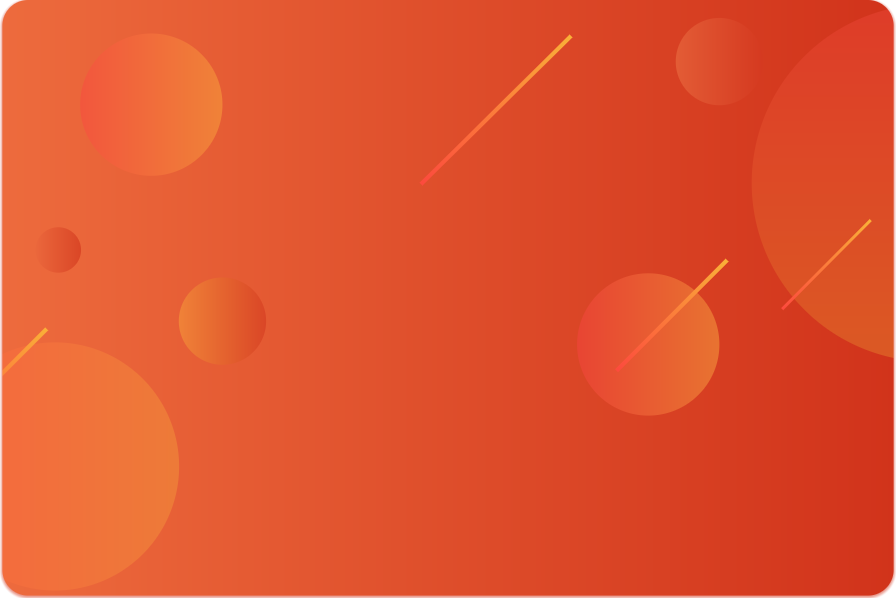
Reproduce this background procedurally as a Shadertoy shader.

```glsl
const vec3 PAPER = vec3(1.0);
const vec3 CARD_LEFT = vec3(0.930, 0.420, 0.240);
const vec3 CARD_MID = vec3(0.872, 0.305, 0.168);
const vec3 CARD_RIGHT = vec3(0.820, 0.200, 0.105);
const vec3 CORAL = vec3(0.950, 0.340, 0.240);
const vec3 AMBER = vec3(0.940, 0.510, 0.220);
const vec3 RUST = vec3(0.855, 0.275, 0.150);
const vec3 STREAK_RED = vec3(0.990, 0.290, 0.240);
const vec3 STREAK_GOLD = vec3(0.980, 0.690, 0.220);

// Antialiased coverage of a signed distance
float coverage(float dist, float pixel) {
    return clamp(0.5 - dist / pixel, 0.0, 1.0);
}

float roundedBox(vec2 p, vec2 halfSize, float radius) {
    vec2 q = abs(p) - halfSize + radius;
    return length(max(q, 0.0)) + min(max(q.x, q.y), 0.0) - radius;
}

// Disc filled with a linear gradient along a unit direction
vec3 paintDisc(vec3 base, vec2 p, vec2 center, float radius, vec2 direction,
               vec3 startColor, vec3 endColor, float pixel) {
    vec2 offset = p - center;
    float t = clamp(0.5 + 0.5 * dot(offset, direction) / radius, 0.0, 1.0);
    return mix(base, mix(startColor, endColor, t),
               coverage(length(offset) - radius, pixel));
}

// Flat-ended stroke running from red to gold
vec3 paintStreak(vec3 base, vec2 p, vec2 start, vec2 end,
                 float halfWidth, float pixel) {
    vec2 axis = end - start;
    float len = length(axis);
    vec2 dir = axis / len;
    vec2 q = p - start;
    float along = dot(q, dir);
    float across = abs(dot(q, vec2(-dir.y, dir.x))) - halfWidth;
    float dist = max(across, max(-along, along - len));
    vec3 color = mix(STREAK_RED, STREAK_GOLD, clamp(along / len, 0.0, 1.0));
    return mix(base, color, coverage(dist, pixel));
}

vec3 cardGradient(float t) {
    vec3 leftHalf = mix(CARD_LEFT, CARD_MID, clamp(t * 2.0, 0.0, 1.0));
    return mix(leftHalf, CARD_RIGHT, clamp(t * 2.0 - 1.0, 0.0, 1.0));
}

void mainImage(out vec4 fragColor, in vec2 fragCoord) {
    // Canvas height is one unit
    float pixel = 1.0 / iResolution.y;
    vec2 p = fragCoord * pixel;
    float width = iResolution.x * pixel;
    vec2 right = vec2(1.0, 0.0);
    vec2 down = vec2(0.0, -1.0);

    vec3 color = cardGradient(p.x / width);

    // Large discs cropped by the card
    color = paintDisc(color, p, vec2(1.556, 0.694), 0.299, down,
                      vec3(0.870, 0.235, 0.160), vec3(0.860, 0.350, 0.140), pixel);
    color = paintDisc(color, p, vec2(0.092, 0.220), 0.2075, right,
                      vec3(0.965, 0.400, 0.250), vec3(0.930, 0.480, 0.220), pixel);

    // Medium discs
    color = paintDisc(color, p, vec2(0.253, 0.825), 0.119, right, CORAL, AMBER, pixel);
    color = paintDisc(color, p, vec2(1.084, 0.424), 0.119, right,
                      vec3(0.910, 0.270, 0.200), vec3(0.910, 0.450, 0.190), pixel);

    // Small discs
    color = paintDisc(color, p, vec2(0.372, 0.463), 0.073, right, AMBER, RUST, pixel);
    color = paintDisc(color, p, vec2(1.203, 0.897), 0.073, right,
                      vec3(0.890, 0.360, 0.210), vec3(0.835, 0.225, 0.125), pixel);
    color = paintDisc(color, p, vec2(0.0975, 0.582), 0.038, right,
                      vec3(0.920, 0.405, 0.235), RUST, pixel);

    // Diagonal streaks
    color = paintStreak(color, p, vec2(0.704, 0.692), vec2(0.955, 0.940), 0.0034, pixel);
    color = paintStreak(color, p, vec2(1.031, 0.380), vec2(1.216, 0.565), 0.0035, pixel);
    color = paintStreak(color, p, vec2(1.308, 0.483), vec2(1.456, 0.632), 0.0025, pixel);
    color = paintStreak(color, p, vec2(-0.107, 0.265), vec2(0.078, 0.450), 0.0035, pixel);

    // Rounded card over a thin warm shadow
    vec2 cardCenter = vec2(0.5 * width, 0.502);
    vec2 cardHalf = vec2(0.5 * width - 0.004, 0.498);
    float card = roundedBox(p - cardCenter, cardHalf, 0.043);
    float shadow = roundedBox(p - cardCenter + vec2(0.0, 0.002), cardHalf, 0.043);
    float shade = 0.5 * (1.0 - smoothstep(-0.002, 0.006, shadow));
    vec3 backdrop = mix(PAPER, CARD_RIGHT, shade);
    fragColor = vec4(mix(backdrop, color, coverage(card, pixel)), 1.0);
}
```
